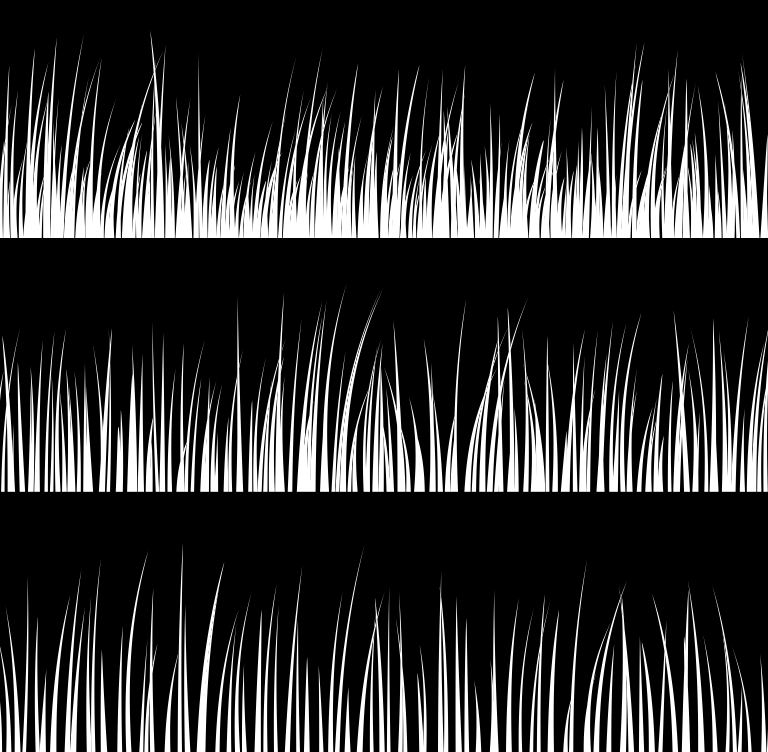
Give the GLSL for this pattern, as a Shadertoy shader.

```glsl
#define BASELINES vec3(0.0, 0.346, 0.683)  // bottom, middle, top row
#define BLADES vec3(76.0, 128.0, 215.0)    // blades across each row
#define ROW_HEIGHT 0.312
#define HALF_WIDTH 0.0037
#define CLUMPS 13.0
#define CLUMP_BEND 0.085
#define LOOSE_BEND 0.045
#define BASE_TILT 0.03
#define REACH 0.1

float hash(vec2 p) {
    vec3 q = fract(vec3(p.xyx) * 0.1031);
    q += dot(q, q.yzx + 33.33);
    return fract((q.x + q.y) * q.z);
}

float noise(float x, float seed) {
    float cell = floor(x), f = fract(x);
    return mix(hash(vec2(cell, seed)), hash(vec2(cell + 1.0, seed)), f * f * (3.0 - 2.0 * f));
}

// Share of a pixel covered by a strip, so hair-thin tips fade out
float stripCoverage(float offset, float halfWidth, float pixel) {
    float right = min(offset + halfWidth, 0.5 * pixel);
    float left = max(offset - halfWidth, -0.5 * pixel);
    return clamp((right - left) / pixel, 0.0, 1.0);
}

float blade(vec2 p, float id, float count, float row, float pixel) {
    vec2 key = vec2(id + 211.0, row * 17.0 + 5.0);
    float root = (id + hash(key)) / count;
    float clumpX = root * CLUMPS + 50.0;

    // Dense rows hold more short blades beneath the tall ones
    float size = pow(hash(key + 1.3), 0.85 + 0.3 * row);
    float tallness = mix(0.3, 1.0, size) * mix(0.72, 1.0, noise(clumpX, row + 31.0));
    float t = p.y / (ROW_HEIGHT * tallness);
    if (t >= 1.0) return 0.0;

    // Neighbours sway together, with a little individual bend
    float sway = (noise(clumpX, row + 71.0) - 0.45) * CLUMP_BEND;
    float bend = sway + (hash(key + 2.7) - 0.5) * LOOSE_BEND;
    float tilt = (hash(key + 4.1) - 0.5) * BASE_TILT;
    float spine = root + tallness * (tilt * t + bend * pow(t, 2.4));

    float taper = mix(0.5, 1.15, sqrt(hash(key + 6.9)));
    float girth = HALF_WIDTH * mix(0.6, 1.15, hash(key + 8.3));
    return stripCoverage(p.x - spine, girth * pow(1.0 - t, taper), pixel);
}

void mainImage(out vec4 fragColor, in vec2 fragCoord) {
    vec2 uv = fragCoord / iResolution.xy;
    float pixel = 1.0 / iResolution.x;

    // Pick the row and its ground line
    int row = int(step(BASELINES.y, uv.y) + step(BASELINES.z, uv.y));
    float count = BLADES[row];
    vec2 p = vec2(uv.x, uv.y - BASELINES[row]);

    // Gather all blades that can bend over this point
    float ink = 0.0;
    float last = ceil((p.x + REACH) * count);
    for (float id = floor((p.x - REACH) * count); id <= last; id++) {
        ink = max(ink, blade(p, id, count, float(row), pixel));
    }
    ink *= clamp(p.y * iResolution.y + 0.5, 0.0, 1.0);

    fragColor = vec4(vec3(ink), 1.0);
}
```
